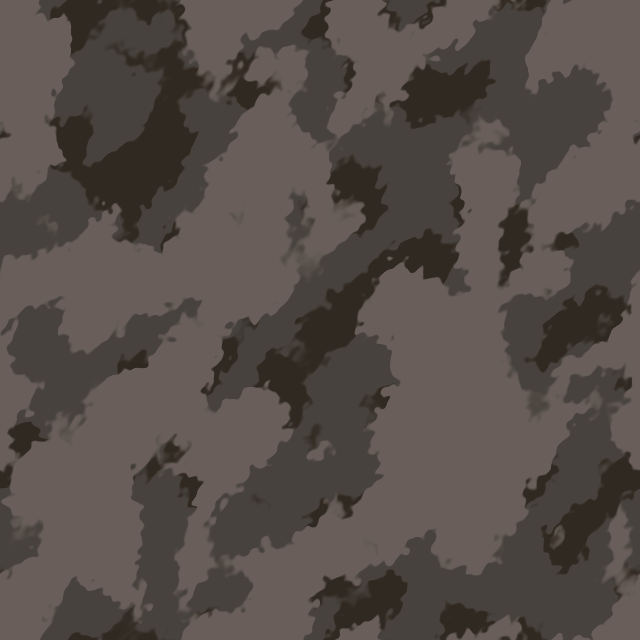
Reproduce this texture procedurally as a Shadertoy shader.

```glsl
// Seamless three-tone camouflage: ragged light and dark patches leaning along the diagonal.

// Random unit gradient for a lattice point
vec2 gradientAt(vec2 id, float seed) {
    uint h = uint(id.x) * 1597u + uint(id.y) * 51749u + uint(seed) * 7919u;
    h = (h ^ (h >> 15)) * 2246822519u;
    h = (h ^ (h >> 13)) * 3266489917u;
    h ^= h >> 16;
    float angle = 6.2831853 * float(h & 65535u) / 65536.0;
    return vec2(cos(angle), sin(angle));
}

// Gradient noise on a slanted whole-number lattice, wrapping over the unit square
float slantedNoise(vec2 p, float scale, float seed) {
    const mat2 slant = mat2(4.0, 2.0, -3.0, 3.0);
    const mat2 adjugate = mat2(3.0, -2.0, 3.0, 4.0);
    vec2 q = slant * (p + seed * vec2(0.137, 0.291)) * scale;
    vec2 cell = floor(q), f = q - cell;
    vec2 w = f * f * f * (f * (f * 6.0 - 15.0) + 10.0);
    float sum = 0.0;
    for (int i = 0; i < 4; i++) {
        vec2 corner = vec2(i & 1, i >> 1);
        // Lattice points one canvas apart share the same id
        vec2 id = floor(mod(adjugate * (cell + corner) + 0.5, 18.0 * scale));
        vec2 weight = mix(1.0 - w, w, corner);
        sum += weight.x * weight.y * dot(gradientAt(id, seed), f - corner);
    }
    return sum;
}

// Layered noise minus its half-canvas shift, so both signs cover equal areas
float patches(vec2 p, vec3 weights, float seed) {
    float sum = 0.0;
    for (int i = 0; i < 3; i++) {
        float scale = exp2(float(i)), layer = seed + float(i);
        sum += weights[i] * (slantedNoise(p, scale, layer) - slantedNoise(p + 0.5, scale, layer));
    }
    return sum;
}

void mainImage(out vec4 fragColor, in vec2 fragCoord) {
    vec2 p = fragCoord / iResolution.xy;

    // Fray the outlines
    p += 0.022 * vec2(slantedNoise(p, 14.0, 21.0), slantedNoise(p, 14.0, 22.0));

    float light = patches(p, vec3(1.0, 0.6, 0.35), 3.0);
    float dark = patches(p, vec3(0.6, 1.0, 0.4), 11.0);

    // Dark patches on the ground tone, light patches over both
    vec3 color = vec3(0.28, 0.26, 0.24);
    color = mix(color, vec3(0.19, 0.16, 0.13), smoothstep(0.13, 0.24, dark));
    color = mix(color, vec3(0.41, 0.37, 0.35), smoothstep(-0.05, 0.03, light));
    fragColor = vec4(color, 1.0);
}
```
